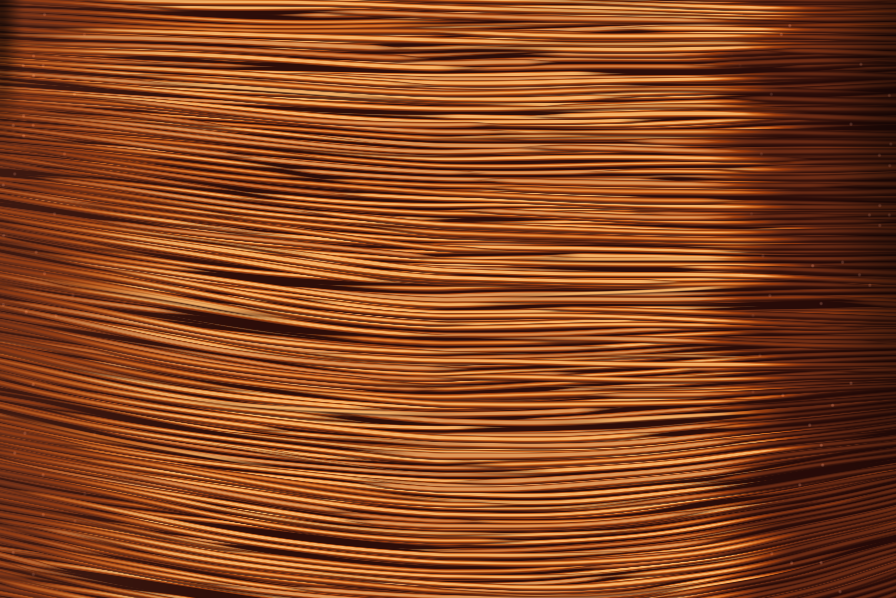
Reproduce this texture procedurally as a Shadertoy shader.

```glsl
// Copper wire wound in uneven rows on a spool, lit across the middle.

float hash(float n) {
    return fract(sin(n * 127.1 + 3.7) * 4375.85);
}

// Layered sines that make the bundles of wire wander.
float wander(vec2 p, float seed) {
    return 0.006 * sin(4.0 * p.x + 11.0 * p.y + seed * 2.3)
         + 0.003 * sin(9.0 * p.x - 19.0 * p.y + seed * 4.1)
         + 0.001 * sin(19.0 * p.x + 47.0 * p.y + seed);
}

// Height of a point measured across the sagging windings.
float windingHeight(vec2 p) {
    float left = 0.28 * pow(max(0.5 - p.x, 0.0), 1.5);
    float right = 0.6 * pow(max(p.x - 0.55, 0.0), 2.0);
    left *= 1.0 - 0.75 * smoothstep(0.55, 1.0, p.y);
    right *= 1.0 - smoothstep(0.0, 0.5, p.y);
    return p.y - left - right;
}

// Tone ramp from deep shadow to highlight.
vec3 copper(float tone) {
    vec3 c = mix(vec3(0.15, 0.04, 0.03), vec3(0.42, 0.17, 0.08), smoothstep(0.0, 0.28, tone));
    c = mix(c, vec3(0.60, 0.23, 0.05), smoothstep(0.26, 0.46, tone));
    c = mix(c, vec3(0.82, 0.42, 0.13), smoothstep(0.44, 0.72, tone));
    return mix(c, vec3(0.96, 0.70, 0.40), smoothstep(0.70, 1.0, tone));
}

// Bright band with ragged sides, shifted per wire.
float bandLight(vec2 p, float jitter) {
    float x = p.x + 0.09 * (jitter - 0.5) + 0.015 * sin(p.y * 17.0);
    float left = smoothstep(-0.03, 0.24, x);
    float right = 1.0 - smoothstep(0.78, 0.88, x);
    float patches = 0.05 * sin(p.y * 23.0 + 4.0 * p.x) + 0.04 * sin(p.x * 9.0 - p.y * 13.0);
    return (0.52 + 0.54 * left) * (0.28 + 0.72 * right) + patches;
}

void mainImage(out vec4 fragColor, in vec2 fragCoord) {
    vec2 uv = fragCoord / iResolution.xy;
    float pixel = 1.0 / iResolution.y;
    float blur = 0.35 * (1.0 - smoothstep(0.0, 0.22, uv.x)) + 0.2 * smoothstep(0.85, 1.0, uv.x);
    float height = windingHeight(uv);
    vec3 color = copper(0.05 * bandLight(uv, 0.5));

    // Wire layers from deep to near; wires thin out where they dive under.
    for (int i = 0; i < 4; i++) {
        float layer = float(i);
        float rows = 85.0 - 3.0 * layer;
        float tilt = 0.014 * (layer - 1.5) * (uv.x - 0.5);
        float v = (height + tilt + wander(uv, 1.0 + 0.25 * layer)) * rows;
        float id = floor(v) + layer * 131.0;
        float h = hash(id);
        float h2 = hash(id + 57.3);
        float dive = sin(uv.x * (2.0 + 5.0 * h) + h2 * 40.0) + 0.4 * sin(uv.x * 11.0 + h * 30.0);
        float present = smoothstep(-0.25, 0.35, dive + (i == 0 ? 0.9 : -0.1));
        float f = fract(v) - 0.5;
        float inCell = 1.0 - smoothstep(0.43, 0.5, abs(f));
        float d = f - 0.05 * sin(uv.x * 6.0 + h2 * 25.0);
        float radius = 0.37 * present;
        float soft = min(0.5 * rows * pixel, 0.13);

        // Contact shadow, then the rounded wire with its highlight.
        float shadow = present * inCell * (1.0 - smoothstep(radius, radius + 0.2, abs(d + 0.08)));
        color = mix(color, vec3(0.17, 0.05, 0.03), 0.68 * shadow * (1.0 - 0.4 * blur));
        float t = d / max(radius, 0.05);
        float shine = 0.19 + 0.85 * exp(-2.3 * (t - 0.15) * (t - 0.15));
        shine = mix(shine, 0.72, blur);
        float tone = bandLight(uv, h) * shine * (0.76 + 0.40 * h2);
        vec3 wire = copper(tone);
        wire = mix(wire, vec3(0.74, 0.43, 0.26), 0.4 * step(0.65, h) * smoothstep(0.5, 0.65, tone));
        float cover = present * inCell * (1.0 - smoothstep(radius - soft, radius + soft, abs(d)));
        color = mix(color, wire, cover);
    }

    // A few loose strands crossing the rows.
    for (int i = 0; i < 7; i++) {
        float k = float(i) + 11.0;
        float along = uv.x - hash(k * 3.1);
        float line = hash(k * 1.7) + (hash(k * 5.3) - 0.5) * 0.18 * along;
        float ends = 1.0 - smoothstep(0.06, 0.17, abs(along));
        float d = height + wander(uv, 1.5) - line;
        float below = smoothstep(-0.009, -0.002, d) * (1.0 - smoothstep(0.0, 0.004, d));
        color = mix(color, vec3(0.17, 0.05, 0.03), 0.6 * ends * below);
        float strand = ends * (1.0 - smoothstep(0.0025 - pixel, 0.0025 + pixel, abs(d)));
        color = mix(color, copper(0.9 * bandLight(uv, 0.5)), strand);
    }

    // Cellular dust specks, mostly on the dim sides.
    vec2 grid = uv * vec2(90.0, 60.0);
    vec2 cell = floor(grid);
    float seed = hash(cell.x + 91.7 * cell.y);
    vec2 center = 0.3 + 0.4 * vec2(hash(seed * 31.0), hash(seed * 77.0));
    float speck = 1.0 - smoothstep(0.05, 0.24, length(fract(grid) - center));
    float side = max(1.0 - smoothstep(0.0, 0.2, uv.x), smoothstep(0.8, 0.9, uv.x));
    color += vec3(0.20, 0.15, 0.13) * speck * step(0.95, seed) * side;

    // Pale haze on the left, soft falloff at the rims.
    float haze = 1.0 - smoothstep(0.0, 0.3, uv.x);
    color = mix(color, vec3(0.48, 0.25, 0.16), 0.25 * haze);
    color *= 1.0 - 0.45 * smoothstep(0.9, 1.02, uv.x) * smoothstep(0.0, 0.6, uv.y);
    color *= 1.0 - 0.6 * (1.0 - smoothstep(0.0, 0.03, uv.x)) * smoothstep(0.7, 1.0, uv.y);
    fragColor = vec4(color, 1.0);
}
```
